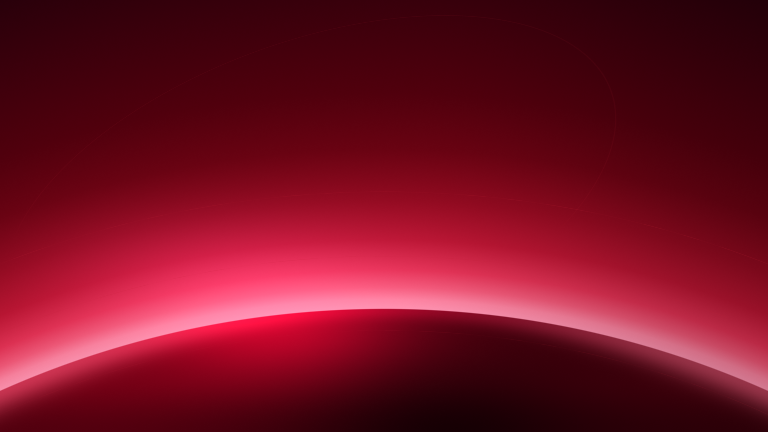
Give the GLSL for this background, as a Shadertoy shader.

```glsl
#define RADIUS 2.176
#define APEX 0.285
#define GLOW_POS vec2(-0.34, 0.37)
#define GLOW_COLOR vec3(0.13, 0.05, 0.10)
#define RIGHT_DIM 0.15
#define LINE_COLOR vec3(0.75, 0.12, 0.20)
#define LINE_WIDTH 0.0016

// Sky colours ordered by height above the rim
const int STOPS = 9;
const float skyHeight[STOPS] = float[](0.0, 0.022, 0.05, 0.09, 0.16, 0.25, 0.37, 0.50, 0.85);
const vec3 skyColor[STOPS] = vec3[](
    vec3(0.97, 0.56, 0.67), vec3(0.96, 0.50, 0.61), vec3(0.92, 0.34, 0.46),
    vec3(0.86, 0.19, 0.32), vec3(0.71, 0.08, 0.19), vec3(0.57, 0.04, 0.125),
    vec3(0.41, 0.01, 0.07), vec3(0.315, 0.0, 0.05), vec3(0.16, 0.0, 0.04));

float hash(vec2 p) {
    return fract(sin(dot(p, vec2(12.99, 78.23))) * 43758.5);
}

float blob(vec2 p, vec2 size) {
    p /= size;
    return exp(-dot(p, p));
}

float thinLine(float dist) {
    float width = max(LINE_WIDTH, 0.7 / iResolution.y);
    return 1.0 - smoothstep(0.0, width, abs(dist));
}

vec3 skyRamp(float height) {
    vec3 color = skyColor[0];
    for (int i = 1; i < STOPS; i++) {
        float t = (height - skyHeight[i - 1]) / (skyHeight[i] - skyHeight[i - 1]);
        color = mix(color, skyColor[i], clamp(t, 0.0, 1.0));
    }
    return color;
}

vec3 sky(vec2 p, float height) {
    vec3 color = skyRamp(height);
    color *= 1.0 - RIGHT_DIM * smoothstep(0.05, 0.85, p.x);
    return color + GLOW_COLOR * blob(p - GLOW_POS, vec2(0.38, 0.13));
}

vec3 planet(vec2 p, float depth) {
    vec3 color = mix(vec3(0.43, 0.0, 0.075), vec3(0.23, 0.0, 0.04), smoothstep(-0.7, 0.15, p.x));
    color += vec3(0.48, 0.02, 0.12) * blob(p - vec2(-0.23, 0.25), vec2(0.31, 0.13));
    color *= 1.0 - 0.5 * blob(p - vec2(0.16, 0.0), vec2(0.28, 0.14));
    color *= mix(0.75, 1.0, smoothstep(0.0, 0.12, p.y));

    // Soft reflected light just below the rim
    float side = smoothstep(0.05, 0.8, abs(p.x));
    vec3 reflection = mix(vec3(0.22, 0.02, 0.07), vec3(0.36, 0.20, 0.24), side);
    return color + reflection * exp(-pow(depth / mix(0.025, 0.045, side), 2.0));
}

// Broken concentric arcs and one wide tilted ellipse
float orbitLines(vec2 p, float height) {
    float angle = atan(p.x, p.y - APEX + RADIUS);
    float lines = 0.0;
    for (int i = 0; i < 3; i++) {
        float k = float(i);
        float orbit = -0.05 + 0.172 * k - 0.023 * k * (k - 1.0) * 0.5;
        float dash = smoothstep(-0.3, 0.5, sin(angle * 110.0 + 2.0 * sin(angle * 37.0 + k)));
        lines += thinLine(height - orbit) * mix(0.35, 1.0, dash) * (0.5 + 0.2 * k);
    }
    vec2 q = p - vec2(-0.171, 0.537);
    q = mat2(0.94, -0.342, 0.342, 0.94) * q / vec2(0.741, 0.366);
    float ellipse = thinLine((length(q) - 1.0) * 0.42);
    return lines * 0.16 + ellipse * 0.07 * smoothstep(0.42, 0.55, p.y);
}

void mainImage(out vec4 fragColor, in vec2 fragCoord) {
    vec2 p = (fragCoord - vec2(0.5 * iResolution.x, 0.0)) / iResolution.y;
    float height = length(p - vec2(0.0, APEX - RADIUS)) - RADIUS;

    // Crisp rim between the planet and the sky
    float edge = max(0.0015, 0.8 / iResolution.y);
    float above = smoothstep(-edge, edge, height);
    vec3 color = mix(planet(p, max(-height, 0.0)), sky(p, max(height, 0.0)), above);

    color = mix(color, LINE_COLOR, orbitLines(p, height));
    color += (hash(fragCoord) - 0.5) / 255.0;
    fragColor = vec4(clamp(color, 0.0, 1.0), 1.0);
}
```
